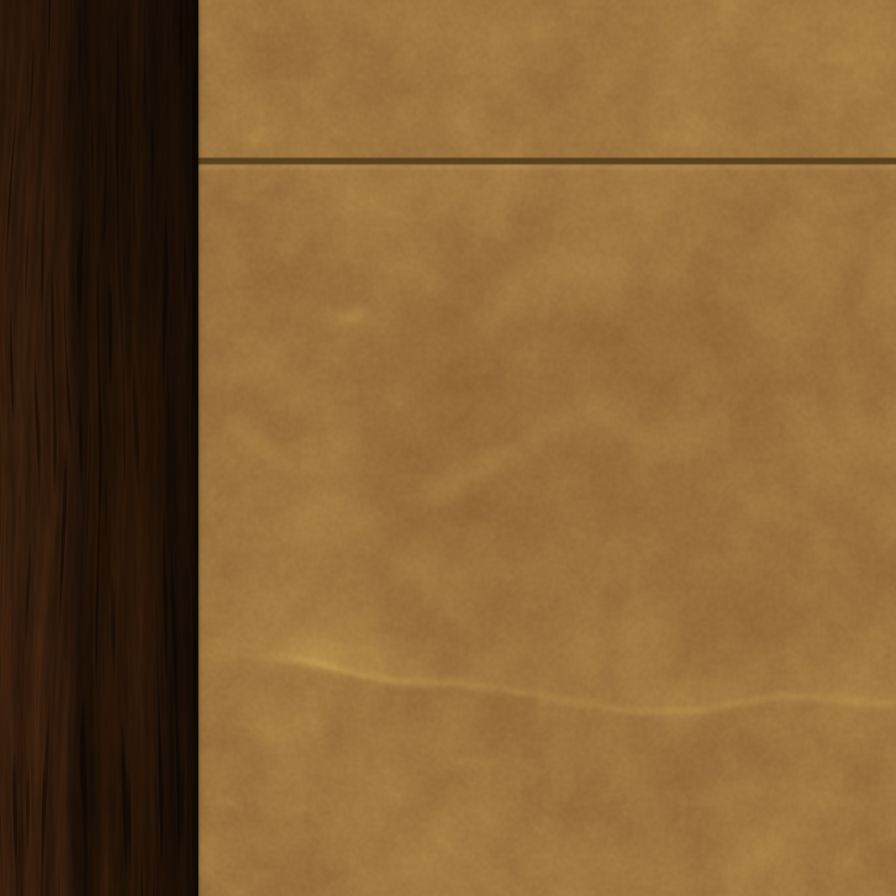
This texture is drawn by a WebGL 1 fragment shader. Its source:

```glsl
precision highp float;
// Aged tan parchment with a ruled line and soft creases beside a dark wooden post.

uniform vec2 u_resolution;

const float POST_EDGE = 0.2214;
const float RULE_Y = 0.8203;

vec2 hashGradient(vec2 cell) {
  vec3 p = fract(cell.xyx * vec3(0.1031, 0.1030, 0.0973));
  p += dot(p, p.yzx + 33.33);
  float angle = 6.2832 * fract((p.x + p.y) * p.z);
  return vec2(cos(angle), sin(angle));
}

float gradientNoise(vec2 p) {
  vec2 i = floor(p), f = fract(p);
  vec2 u = f * f * f * (f * (f * 6.0 - 15.0) + 10.0);
  float a = dot(hashGradient(i), f);
  float b = dot(hashGradient(i + vec2(1, 0)), f - vec2(1, 0));
  float c = dot(hashGradient(i + vec2(0, 1)), f - vec2(0, 1));
  float d = dot(hashGradient(i + vec2(1, 1)), f - vec2(1, 1));
  return mix(mix(a, b, u.x), mix(c, d, u.x), u.y);
}

float fbm(vec2 p) {
  float sum = 0.0, amplitude = 0.6;
  for (int i = 0; i < 5; i++) {
    sum += amplitude * gradientNoise(p);
    p = mat2(1.6, 1.2, -1.2, 1.6) * p + 7.3;
    amplitude *= 0.56;
  }
  return sum;
}

float band(float x, float center, float width) {
  float d = (x - center) / width;
  return exp(-d * d);
}

float softSpot(vec2 p, vec2 center, vec2 size) {
  vec2 d = (p - center) / size;
  return exp(-dot(d, d));
}

float softStreak(vec2 p, vec2 a, vec2 b, float width) {
  vec2 ab = b - a;
  float t = clamp(dot(p - a, ab) / dot(ab, ab), 0.0, 1.0);
  return band(length(p - a - ab * t), 0.0, width);
}

float creaseHeight(float x) {
  return 0.268 - 0.030 * smoothstep(0.28, 0.47, x)
    - 0.033 * smoothstep(0.48, 0.74, x)
    + 0.016 * smoothstep(0.76, 0.87, x)
    - 0.007 * smoothstep(0.88, 1.0, x);
}

// A sharp lower lip with a wide glow above it.
float crease(vec2 p) {
  float d = p.y - creaseHeight(p.x) - 0.003 * gradientNoise(p * 22.0);
  float fade = smoothstep(0.27, 0.36, p.x) * mix(1.0, 0.65, smoothstep(0.4, 0.65, p.x));
  float lip = band(d, 0.0, 0.0055);
  float glow = smoothstep(-0.006, 0.006, d) * exp(-max(d, 0.0) * 32.0);
  return fade * (0.55 * lip + 0.4 * glow);
}

vec3 parchment(vec2 p) {
  float tone = 0.55 * fbm(p * 4.5 + 3.0) + 0.45 * fbm(p * 15.0 + 19.0);
  float margins = smoothstep(0.62, 0.95, p.y) + 0.8 * smoothstep(0.36, 0.1, p.y);
  tone += 0.16 * margins - 0.04;
  tone += 0.35 * max(fbm(p * 24.0 + 41.0) - 0.12, 0.0) * (0.5 + margins);

  // Worn highlights and stains
  vec2 q = p + 0.014 * vec2(fbm(p * 18.0), fbm(p * 18.0 + 31.0));
  tone += 0.50 * softSpot(q, vec2(0.391, 0.647), vec2(0.021, 0.011));
  tone += 0.35 * softSpot(q, vec2(0.284, 0.848), vec2(0.014, 0.011));
  tone += 0.28 * softStreak(q, vec2(0.49, 0.45), vec2(0.66, 0.545), 0.016);
  tone += 0.18 * softStreak(q, vec2(0.26, 0.53), vec2(0.31, 0.485), 0.013);
  tone += 0.15 * softStreak(q, vec2(0.82, 0.03), vec2(0.93, 0.11), 0.02);
  tone += 0.28 * softSpot(q, vec2(0.34, 0.272), vec2(0.07, 0.018));
  tone -= 0.26 * softSpot(q, vec2(0.53, 0.57), vec2(0.055, 0.028));
  tone -= 0.20 * softSpot(q, vec2(0.60, 0.76), vec2(0.06, 0.03));
  tone -= 0.20 * softSpot(q, vec2(0.68, 0.46), vec2(0.06, 0.05));
  tone += 0.85 * crease(p);

  float grain = gradientNoise(p * 170.0) + 0.6 * gradientNoise(p * 91.0 + 5.0);
  vec3 color = vec3(0.610, 0.450, 0.243) + tone * vec3(0.115, 0.125, 0.065);
  return color + 0.018 * grain;
}

vec3 wood(vec2 p) {
  float rightPlank = smoothstep(0.085, 0.105, p.x);
  float bend = mix(0.022, 0.004, rightPlank) * gradientNoise(vec2(p.x * 9.0, p.y * 2.6));
  float x = p.x + bend;
  float coarse = gradientNoise(vec2(x * 55.0, p.y * 2.0));
  float fine = gradientNoise(vec2(x * 150.0, p.y * 5.0 + 13.0));
  float pores = gradientNoise(vec2(x * 250.0, p.y * 24.0));
  vec3 color = mix(vec3(0.185, 0.100, 0.041), vec3(0.141, 0.075, 0.026), rightPlank);
  float light = 1.0 + 0.36 * coarse + 0.34 * fine + 0.16 * pores;
  light *= 1.0 - 0.5 * smoothstep(0.16, 0.48, fine - 0.3 * coarse);
  light *= 1.0 - 0.40 * band(p.x, 0.088, 0.013);
  light *= 1.0 - 0.28 * smoothstep(0.15, 0.20, p.x);
  light *= 1.0 - 0.55 * smoothstep(0.211, POST_EDGE, p.x);
  light *= mix(1.08, 0.88, smoothstep(0.55, 1.0, p.y));
  return color * light;
}

void main() {
  vec2 p = gl_FragCoord.xy / u_resolution;
  float pixel = 1.0 / u_resolution.y;

  // Ruled groove with a faint lit lower lip
  vec3 paper = parchment(p);
  float groove = 1.0 - smoothstep(0.0022, 0.0040 + pixel, abs(p.y - RULE_Y));
  paper += 0.035 * band(p.y, RULE_Y - 0.007, 0.003);
  paper = mix(paper, vec3(0.32, 0.245, 0.105), 0.92 * groove);
  paper *= 1.0 - 0.2 * exp(-max(p.x - POST_EDGE, 0.0) * 400.0);

  float paperMask = smoothstep(POST_EDGE - pixel, POST_EDGE + pixel, p.x);
  gl_FragColor = vec4(mix(wood(p), paper, paperMask), 1.0);
}
```
